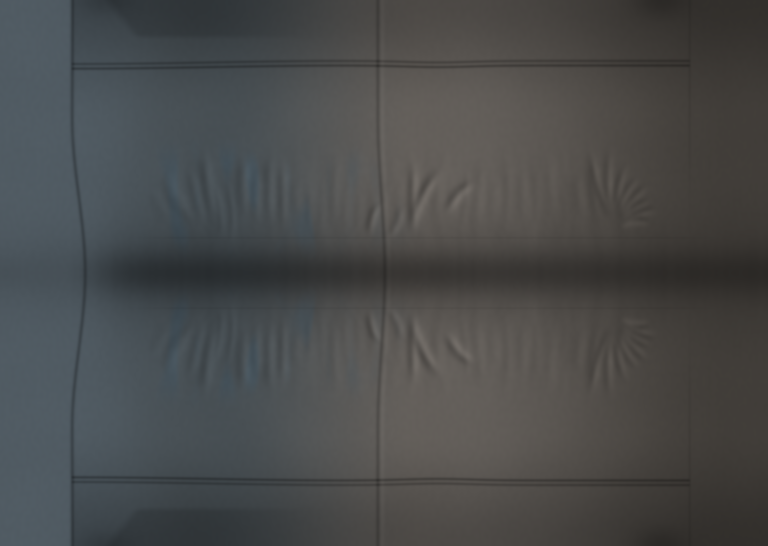
Write a Shadertoy shader that draws this texture.

```glsl
// Dim padded cloth, mirrored about a dark horizontal crease, with stitched seams.
// Colour runs from cool blue to warm grey; loops of tapered folds and gradient
// noise supply the relief. Lengths are fractions of the canvas width.

const vec3 COOL_EDGE = vec3(.315, .357, .387);
const vec3 COOL_SHADE = vec3(.280, .310, .328);
const vec3 WARM_LIGHT = vec3(.390, .372, .354);
const vec3 WARM_SHADE = vec3(.255, .240, .223);
const vec3 BLUE_GLINT = vec3(-.020, .004, .022);
const float HALF_HEIGHT = .354;
const float LEFT_SEAM = .094;
const float MIDDLE_SEAM = .492;
const float RIGHT_SEAM = .898;
const float CROSS_SEAM = .272;
const float SEAM_WIDTH = .0021;
const float CREASE_DARKNESS = .43;
const float FOLD_STRENGTH = .27;
const int FOLD_COUNT = 36;
const int FAN_COUNT = 8;

float hash(float n) {
    n = fract(n * .1031);
    n *= n + 33.33;
    return fract(n * (n + n));
}

vec2 gradient(vec2 cell) {
    float angle = 6.2832 * hash(cell.x + 57. * cell.y + 311.);
    return vec2(cos(angle), sin(angle));
}

float gradientNoise(vec2 p) {
    vec2 i = floor(p), f = p - i, e = vec2(1, 0);
    vec2 u = f * f * f * (f * (f * 6. - 15.) + 10.);
    float low = mix(dot(gradient(i), f), dot(gradient(i + e), f - e), u.x);
    float high = mix(dot(gradient(i + e.yx), f - e.yx), dot(gradient(i + 1.), f - 1.), u.x);
    return mix(low, high, u.y);
}

float bell(float d, float w) { return exp(-d * d / (w * w)); }

// Range mask that rises around a and falls around b
float span(float x, float a, float b, float soft) {
    return smoothstep(a - soft, a + soft, x) * (1. - smoothstep(b - soft, b + soft, x));
}

// Signed light and dark sides of a bowed fold running from a to b
float fold(vec2 p, vec2 a, vec2 b, float width, float bow) {
    vec2 axis = b - a;
    float len = length(axis);
    axis /= len;
    float t = dot(p - a, axis) / len;
    float d = dot(p - a, vec2(-axis.y, axis.x)) + bow * sin(3.1416 * clamp(t, 0., 1.));
    d /= width;
    return d * exp(-d * d) * smoothstep(0., .35, t) * (1. - smoothstep(.6, 1., t));
}

float wrinkles(vec2 p) {
    float relief = 0.;
    // Rows of near-vertical folds, leaning inward at the left
    for (int i = 0; i < FOLD_COUNT; i++) {
        float n = float(i), r = hash(n + 3.7), s = hash(n + 71.3);
        float x = mix(.185, .81, (n + .3 + .5 * r) / float(FOLD_COUNT));
        float lean = .028 * (1. - smoothstep(.19, .34, x)) + .012 * smoothstep(.68, .78, x)
                   - .010 * span(x, .44, .66, .04);
        float gain = .30 + .55 * span(x, .22, .39, .03) + .5 * smoothstep(.72, .78, x);
        vec2 top = vec2(x, mix(.115, .168, s) - .035 * (1. - smoothstep(.18, .26, x)));
        vec2 foot = vec2(x + lean, mix(.035, .07, r));
        relief += gain * (.5 + .7 * s) * fold(p, top, foot, mix(.005, .009, r), .010 * (r - .5));
    }
    // Fan of creases spreading from a pinch at the right
    vec2 hub = vec2(.798, .060);
    for (int i = 0; i < FAN_COUNT; i++) {
        float k = float(i) / float(FAN_COUNT - 1);
        float angle = mix(.12, 1.85, k);
        vec2 ray = vec2(cos(angle), sin(angle));
        float reach = mix(.058, .105, k) * (.85 + .3 * hash(float(i) + 19.));
        relief += .9 * fold(p, hub + ray * reach, hub + ray * .006, .0055, .004);
    }
    // Broad slanted pulls beside the middle seam
    relief += 1.5 * fold(p, vec2(.574, .137), vec2(.535, .052), .0065, .006);
    relief += 1.3 * fold(p, vec2(.619, .121), vec2(.578, .072), .0065, .005);
    relief += 1.1 * fold(p, vec2(.538, .152), vec2(.537, .040), .0060, .0);
    relief += 1.2 * fold(p, vec2(.495, .095), vec2(.481, .044), .0055, .004);
    relief += .8 * fold(p, vec2(.524, .092), vec2(.503, .042), .0060, -.004);
    return relief;
}

void mainImage(out vec4 fragColor, in vec2 fragCoord) {
    vec2 uv = fragCoord / iResolution.xy;
    vec2 p = vec2(uv.x, abs(uv.y - .5) * 2. * HALF_HEIGHT);
    float line = max(SEAM_WIDTH, .8 / iResolution.x);
    float bend = 1. - smoothstep(0., .20, p.y);
    float leftX = LEFT_SEAM + .017 * bend;
    float middleX = MIDDLE_SEAM + .009 * bend;
    float panel = smoothstep(leftX - .002, leftX + .002, p.x);

    // Horizontal colour ramp
    vec3 color = mix(COOL_EDGE, COOL_SHADE, smoothstep(.08, .27, p.x));
    color = mix(color, WARM_LIGHT, smoothstep(.28, .55, p.x));
    color = mix(color, WARM_SHADE, smoothstep(.59, .96, p.x));

    // Central crease and outer falloff
    float depth = mix(.12, CREASE_DARKNESS, smoothstep(.08, .19, p.x));
    depth *= 1. - .25 * smoothstep(.55, 1., p.x);
    color *= 1. - depth * (.62 * bell(p.y, .030) + .38 * bell(p.y, .072));
    color *= 1. - .23 * panel * smoothstep(.20, HALF_HEIGHT, p.y);

    // Slanted shadow and dark corners along the outer edge
    float slant = p.x - .137 - .8 * (HALF_HEIGHT - p.y);
    float shadow = smoothstep(.301, .311, p.y) * smoothstep(-.006, .012, slant);
    color *= 1. - .13 * shadow * (1. - smoothstep(.24, .46, p.x));
    vec2 edge = vec2(p.x, HALF_HEIGHT - p.y);
    color *= 1. - .16 * bell(length((edge - vec2(.135, 0)) * vec2(1, 1.8)), .035);
    color *= 1. - .20 * bell(length((edge - vec2(.86, 0)) * vec2(1, 1.6)), .035);

    // Folds, soft ripples and cool glints
    float zone = span(p.x, .21, .83, .04) * span(p.y, .035, .155, .025);
    float ripple = gradientNoise(vec2(p.x * 62. + 7. * p.y, p.y * 13.));
    color *= 1. + FOLD_STRENGTH * wrinkles(p) + .06 * zone * ripple;
    float glint = smoothstep(.05, .4, gradientNoise(vec2(p.x * 38. + 4., p.y * 9.)));
    color += BLUE_GLINT * glint * zone * (1. - smoothstep(.40, .58, p.x));
    color *= 1. + .035 * bell(p.y, .06) * panel * gradientNoise(vec2(p.x * 95., 2.5));

    // Stitched seams
    float seam = .24 * bell(p.x - leftX, line * 1.3) + .17 * bell(p.x - middleX, line * 1.3);
    seam -= .06 * bell(p.x - middleX - .006, line * 1.5);
    seam += .07 * bell(p.x - RIGHT_SEAM, line) * smoothstep(.02, .25, p.y);
    float sag = .004 * (1. - smoothstep(.10, .45, p.x)) + .002 * bell(p.x - .57, .06);
    float crossY = p.y - CROSS_SEAM + sag;
    float rows = .20 * bell(crossY - .003, line) + .25 * bell(crossY + .003, line);
    seam += rows * span(p.x, leftX, RIGHT_SEAM, .003);
    seam += .05 * bell(p.y - .0456, line * .7) * span(p.x, .2, .9, .05);
    color *= 1. - seam;

    // Faint weave
    color *= 1. + .018 * gradientNoise(p * vec2(150., 110.)) + .02 * gradientNoise(p * 14.);
    fragColor = vec4(color, 1.);
}
```
